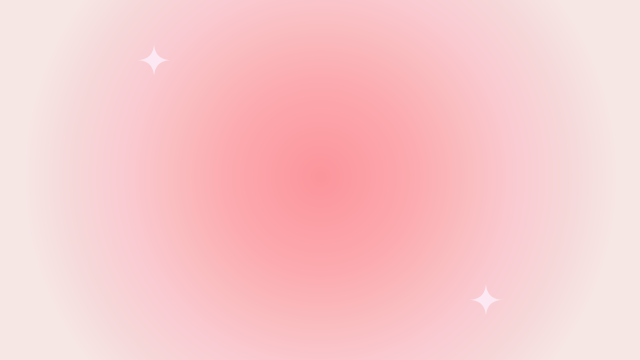
Write a Shadertoy shader that draws this background.

```glsl
// A soft rose glow fading through pink to cream, with two four-pointed sparkles.
// The glow blends colour stops by radius; the sparkles are antialiased astroid
// shapes placed point-symmetrically. Lengths are in canvas heights.

const vec2 GLOW_CENTER = vec2(0.002, 0.009);    // relative to canvas centre
const vec2 SPARKLE_OFFSET = vec2(0.461, -0.333);
const float SPARKLE_REACH = 0.050;
const float SPARKLE_OPACITY = 0.95;

const vec3 SPARKLE_COLOR = vec3(0.985, 0.915, 0.955);

// Glow stops: rgb colour and the radius where it is reached
const int STOP_COUNT = 6;
const vec4 GLOW_STOPS[STOP_COUNT] = vec4[](
    vec4(0.990, 0.585, 0.612, 0.00),    // rose core
    vec4(0.988, 0.668, 0.688, 0.26),    // warm pink
    vec4(0.980, 0.745, 0.755, 0.42),    // peach pink
    vec4(0.980, 0.792, 0.820, 0.54),    // cool pink ring
    vec4(0.965, 0.845, 0.850, 0.69),    // pale blush
    vec4(0.965, 0.900, 0.893, 0.82));   // cream

vec3 glowColor(float radius) {
    vec3 color = GLOW_STOPS[0].rgb;
    for (int i = 1; i < STOP_COUNT; i++) {
        float from = GLOW_STOPS[i - 1].w;
        float to = GLOW_STOPS[i].w;
        float blend = clamp((radius - from) / (to - from), 0.0, 1.0);
        color = mix(color, GLOW_STOPS[i].rgb, blend);
    }
    return color;
}

// Coverage of a concave star: sqrt|x| + sqrt|y| < sqrt(reach)
float sparkle(vec2 p, float reach, float pixel) {
    vec2 root = sqrt(max(abs(p), 0.25 * pixel));
    float sum = root.x + root.y;
    float slope = length(sum / root);
    float dist = (sum * sum - reach) / slope;
    return clamp(0.5 - dist / pixel, 0.0, 1.0);
}

void mainImage(out vec4 fragColor, in vec2 fragCoord) {
    float pixel = 1.0 / iResolution.y;
    vec2 p = (fragCoord - 0.5 * iResolution.xy) * pixel;

    // Background glow
    vec3 color = glowColor(length(p - GLOW_CENTER));

    // Sparkles on opposite sides of the centre
    for (float side = -1.0; side <= 1.0; side += 2.0) {
        float cover = sparkle(p - side * SPARKLE_OFFSET, SPARKLE_REACH, pixel);
        color = mix(color, SPARKLE_COLOR, cover * SPARKLE_OPACITY);
    }

    fragColor = vec4(color, 1.0);
}
```
